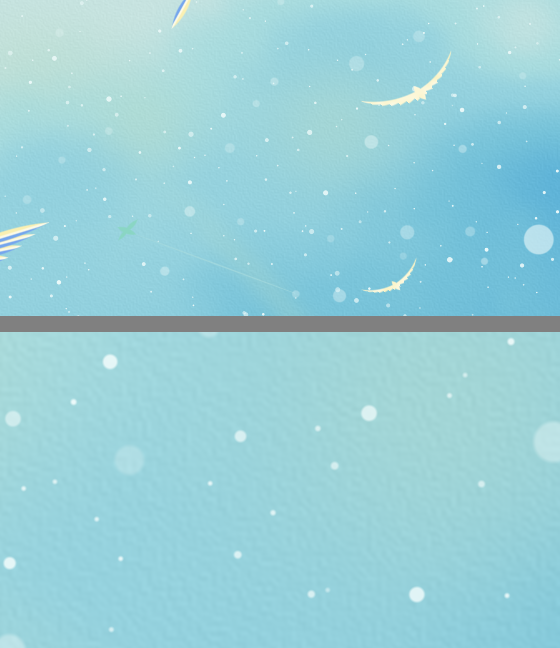
Top: the whole. Bottom: its middle third, enlarged.
Write a WebGL 1 fragment shader that draws this background.

```glsl
precision highp float;
uniform vec2 u_resolution;

const vec3 DEEP = vec3(0.29, 0.65, 0.84);
const vec3 AZURE = vec3(0.46, 0.76, 0.85);
const vec3 AQUA = vec3(0.58, 0.82, 0.87);
const vec3 MIST = vec3(0.66, 0.86, 0.87);
const vec3 PALE = vec3(0.78, 0.89, 0.88);
const vec3 WARM = vec3(0.72, 0.86, 0.79);
const vec3 SNOW = vec3(0.93, 0.98, 0.98);
const vec3 CREAM = vec3(0.99, 0.98, 0.90);
const vec3 YELLOW = vec3(0.98, 0.94, 0.70);
const vec3 FEATHER_BLUE = vec3(0.46, 0.65, 0.93);
const vec3 GLIDER_GREEN = vec3(0.53, 0.84, 0.75);
const float GRAIN_SCALE = 190.0;
const float GRAIN_STRENGTH = 0.022;
const float CLOUD_STRENGTH = 0.26;

float hash(vec2 p) {
  vec3 q = fract(vec3(p.xyx) * 0.1031);
  q += dot(q, q.yzx + 33.33);
  return fract((q.x + q.y) * q.z);
}

float noise(vec2 p) {
  vec2 i = floor(p), f = fract(p);
  f = f * f * (3.0 - 2.0 * f);
  return mix(mix(hash(i), hash(i + vec2(1.0, 0.0)), f.x),
             mix(hash(i + vec2(0.0, 1.0)), hash(i + 1.0), f.x), f.y);
}

float fbm(vec2 p) {
  float sum = 0.0, amp = 0.5;
  for (int i = 0; i < 4; i++) {
    sum += amp * noise(p);
    p = mat2(1.6, 1.2, -1.2, 1.6) * p + 7.3;
    amp *= 0.5;
  }
  return sum;
}

float cover(float d) {
  float px = 1.0 / u_resolution.y;
  return 1.0 - smoothstep(-px, px, d);
}

float glow(vec2 p, vec2 center, vec2 radius) {
  vec2 q = (p - center) / radius;
  return exp(-dot(q, q));
}

// Sky tone from 0 (deep blue) to 1 (pale mist)
vec3 sky(vec2 p) {
  float tone = 0.65 + 0.5 * (p.y - 0.5) - 0.17 * (p.x - 0.89);
  tone -= 0.32 * glow(p, vec2(1.75, 0.45), vec2(0.45, 0.28));
  tone -= 0.20 * glow(p, vec2(1.15, 0.85), vec2(0.35, 0.15));
  tone -= 0.15 * glow(p, vec2(0.22, 0.48), vec2(0.20, 0.18));
  tone += 0.22 * glow(p, vec2(1.70, 0.88), vec2(0.28, 0.16));
  tone += CLOUD_STRENGTH * (fbm(p * 2.3 + 4.0) - 0.47);
  vec3 col = mix(DEEP, AZURE, smoothstep(0.0, 0.36, tone));
  col = mix(col, AQUA, smoothstep(0.30, 0.62, tone));
  col = mix(col, MIST, smoothstep(0.60, 0.82, tone));
  col = mix(col, PALE, smoothstep(0.80, 1.02, tone));
  float warmth = glow(p, vec2(1.06, 0.60), vec2(0.22, 0.20))
               + glow(p, vec2(0.46, 0.60), vec2(0.16, 0.14))
               + glow(p, vec2(0.10, 0.80), vec2(0.30, 0.16));
  float streak = abs(p.x + 0.85 * p.y - 0.98 + 0.1 * noise(p * 4.0));
  warmth += 0.6 * exp(-streak * streak * 180.0) * (1.0 - smoothstep(0.15, 0.5, p.y));
  return mix(col, WARM, 0.40 * min(warmth, 1.0));
}

// One jittered disc per cell; sizes lean towards the small end
float flakes(vec2 p, float cell, float density, vec2 radii, float soft, float seed) {
  p += seed * 0.37;
  vec2 id = floor(p / cell) + seed * 19.0;
  float pick = hash(id + 5.1);
  float r = mix(radii.x, radii.y, pick * pick * pick);
  vec2 jitter = vec2(hash(id), hash(id + 41.7));
  vec2 center = mix(vec2(r + soft), vec2(cell - r - soft), jitter);
  float d = length(mod(p, cell) - center) - r;
  float alpha = mix(0.5, 1.0, hash(id + 13.9));
  return alpha * step(hash(id + 27.3), density) * (1.0 - smoothstep(-soft, soft, d));
}

// Pointed leaf between a and b; x is signed offset, y is coverage
vec2 leaf(vec2 p, vec2 a, vec2 b, float width) {
  vec2 axis = b - a, q = p - a;
  float s = clamp(dot(q, axis) / dot(axis, axis), 0.0, 1.0);
  float side = dot(q, normalize(vec2(-axis.y, axis.x)));
  return vec2(side / width, cover(length(q - axis * s) - width * 4.0 * s * (1.0 - s)));
}

// Bowed wing with a notched trailing edge
float wing(vec2 p, vec2 root, vec2 tip, float facing) {
  vec2 axis = tip - root, q = p - root;
  float len = length(axis);
  float s = dot(q, axis) / (len * len);
  float t = clamp(s, 0.0, 1.0);
  float side = facing * dot(q, vec2(-axis.y, axis.x)) / len - 0.32 * len * t * (1.0 - t);
  float depth = 0.17 * len * pow(1.0 - t, 0.7) * (0.65 + 0.35 * fract(t * 7.0 + side / len * 4.0));
  return cover(max(max(-side, side - depth), max(-s, s - 1.0) * len));
}

float bird(vec2 p, vec2 body, vec2 leftTip, vec2 rightTip, float size) {
  float shape = max(wing(p, body, leftTip, 1.0), wing(p, body, rightTip, -1.0));
  return max(shape, leaf(p, body + size * vec2(-0.5, 0.4), body + size * vec2(0.8, -1.0), 0.4 * size).y);
}

void paintFeather(inout vec3 col, vec2 p, vec2 root, vec2 tip, float width) {
  vec2 f = leaf(p, root, tip, width);
  vec3 vane = mix(FEATHER_BLUE, mix(CREAM, YELLOW, smoothstep(0.0, 0.4, f.x)), smoothstep(-0.5, -0.1, f.x));
  col = mix(col, vane, f.y);
}

void main() {
  vec2 p = gl_FragCoord.xy / u_resolution.y;
  vec3 col = sky(p);
  // Paper grain
  col += GRAIN_STRENGTH * (noise(p * GRAIN_SCALE) - noise(p * GRAIN_SCALE + 0.6));

  // Glider and its trail
  vec2 nose = vec2(0.372, 0.281), tail = vec2(0.43, 0.258);
  col = mix(col, MIST, 0.8 * leaf(p, tail, vec2(0.933, 0.072), 0.0018).y);
  float glider = max(leaf(p, nose, tail, 0.009).y, leaf(p, vec2(0.395, 0.265), vec2(0.435, 0.305), 0.007).y);
  glider = max(glider, leaf(p, vec2(0.405, 0.275), vec2(0.375, 0.240), 0.006).y);
  col = mix(col, GLIDER_GREEN, 0.85 * glider);

  // Blurred discs, then small crisp flakes
  col = mix(col, SNOW, 0.42 * flakes(p, 0.20, 0.55, vec2(0.011, 0.025), 0.003, 1.0));
  col = mix(col, SNOW, 0.60 * cover(length(p - vec2(1.705, 0.242)) - 0.047));
  for (int i = 0; i < 3; i++) {
    float layer = float(i);
    col = mix(col, SNOW, flakes(p, 0.118 + 0.017 * layer, 0.65, vec2(0.0022, 0.0085), 0.0018, layer + 2.0));
  }

  // Birds and loose feathers
  float birds = max(bird(p, vec2(1.324, 0.715), vec2(1.144, 0.680), vec2(1.427, 0.838), 0.030),
                    bird(p, vec2(1.250, 0.102), vec2(1.146, 0.083), vec2(1.317, 0.183), 0.020));
  col = mix(col, mix(CREAM, YELLOW, 0.7 * noise(p * 45.0)), birds);
  paintFeather(col, p, vec2(0.610, 1.03), vec2(0.544, 0.910), 0.013);
  for (int i = 0; i < 4; i++) {
    float k = float(i);
    vec2 tip = vec2(0.025 + 0.043 * k, 0.185 + 0.037 * k);
    paintFeather(col, p, vec2(-0.12, 0.17 + 0.014 * k), tip, 0.015);
  }
  gl_FragColor = vec4(clamp(col, 0.0, 1.0), 1.0);
}
```
